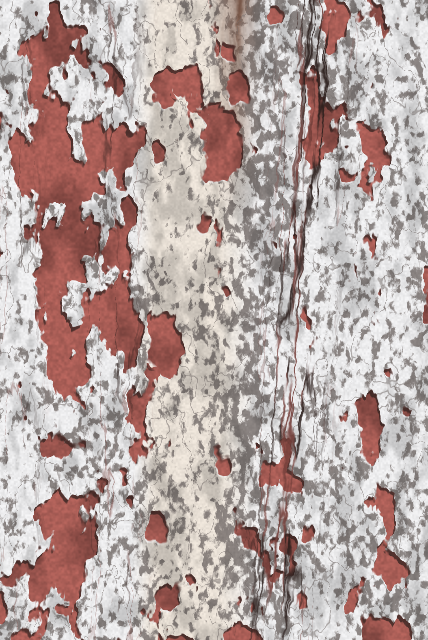
A Shadertoy shader for this texture:

```glsl
const vec3 WHITE_PAINT = vec3(0.93, 0.93, 0.935);
const vec3 CREAM_PAINT = vec3(0.92, 0.88, 0.83);
const vec3 GREY_DIRT   = vec3(0.47, 0.44, 0.43);
const vec3 BROWN_STAIN = vec3(0.46, 0.33, 0.27);
const vec3 RED_LIGHT   = vec3(0.67, 0.37, 0.34);
const vec3 RED_DARK    = vec3(0.46, 0.25, 0.23);
const vec3 SHADOW      = vec3(0.17, 0.12, 0.11);
const vec2 FLAKE_FREQ  = vec2(22.0, 13.0);
const vec2 CRACK_FREQ  = vec2(32.0, 2.6);
const vec2 GRIME_FREQ  = vec2(85.0, 55.0);
const vec2 TO_LIGHT    = vec2(0.004, 0.008);
const float HOLE_CELL  = 0.15;
const float LEAN       = 0.075;
const float EDGE       = 0.018;

float hash(vec2 p) {
    vec3 q = fract(p.xyx * 0.1031);
    q += dot(q, q.yzx + 33.33);
    return fract((q.x + q.y) * q.z);
}

float noise(vec2 p) {
    vec2 i = floor(p), f = fract(p);
    f = f * f * (3.0 - 2.0 * f);
    return mix(mix(hash(i), hash(i + vec2(1, 0)), f.x),
               mix(hash(i + vec2(0, 1)), hash(i + vec2(1, 1)), f.x), f.y);
}

float fbm(vec2 p) {
    float sum = 0.0, amp = 0.533;
    for (int i = 0; i < 4; i++, amp *= 0.5) {
        sum += amp * noise(p);
        p = p * 2.03 + 17.3;
    }
    return sum;
}

float band(float x, float centre, float width) {
    float d = (x - centre) / width;
    return exp(-d * d);
}

// Dark furrows lean to the right as they rise
float furrowZone(vec2 p) { return band(p.x, 0.64 + LEAN * p.y, 0.065); }

// Depth inside scattered round holes, negative outside
float holes(vec2 p) {
    vec2 g = p / HOLE_CELL;
    float depth = -1.0;
    for (int k = 0; k < 9; k++) {
        vec2 cell = floor(g) + vec2(k % 3 - 1, k / 3 - 1);
        vec2 jitter = vec2(hash(cell + 3.1), hash(cell + 31.7));
        float radius = mix(-0.25, 0.42, hash(cell + 57.3));
        vec2 offset = (g - cell - 0.15 - 0.7 * jitter) * vec2(1.0, 0.8);
        depth = max(depth, radius - length(offset));
    }
    return depth * HOLE_CELL;
}

// Positive where the paint is gone and red shows
float exposure(vec2 p) {
    float low = smoothstep(0.75, 0.1, p.y);
    float strip = band(p.x, 0.285 + 0.03 * band(p.y, 0.55, 0.2), 0.036)
                * smoothstep(0.15, 0.4, p.y) * smoothstep(1.25, 1.05, p.y);
    float limit = 0.74 - 0.24 * band(p.x, 0.16, 0.11) - 0.36 * strip
                - (0.16 + 0.10 * low) * band(p.x, 0.88, 0.05 + 0.045 * low)
                - 0.10 * furrowZone(p) + 0.35 * (noise(p * vec2(8.0, 4.0)) - 0.5);
    float middle = smoothstep(0.29, 0.36, p.x) * smoothstep(0.78, 0.6, p.x);
    float ragged = 0.09 * (fbm(p * vec2(18.0, 13.0) + 41.0) - 0.5);
    float chips = holes(p) + ragged - 0.06 * (1.0 - middle);
    return max(fbm(p * FLAKE_FREQ) - limit, 8.0 * chips);
}

vec3 paintColour(vec2 p) {
    float cream = smoothstep(0.3, 0.37, p.x) * smoothstep(0.62, 0.5, p.x);
    vec3 colour = mix(WHITE_PAINT, CREAM_PAINT, cream * 0.85);
    // Fine grime, thickest beside the furrows and on the right
    float dirty = 0.04 + 0.17 * band(p.x, 0.6, 0.09) + 0.09 * smoothstep(0.7, 0.85, p.x)
                + 0.07 * band(p.x, 0.2, 0.1) + 0.3 * (fbm(p * vec2(9.0, 4.0) + 5.0) - 0.5);
    float grime = smoothstep(0.60, 0.80, fbm(p * GRIME_FREQ) + dirty);
    colour = mix(colour, GREY_DIRT, 0.85 * grime);
    colour *= 1.0 - 0.16 * smoothstep(0.42, 0.7, fbm(p * vec2(30.0, 15.0) + 71.0));
    // Brown run near the top
    float stain = band(p.x, 0.55, 0.035) * smoothstep(0.95, 1.4, p.y);
    colour = mix(colour, BROWN_STAIN, 1.2 * stain * fbm(p * vec2(50.0, 6.0)));
    // Thin outlines of loose flakes
    float outline = abs(fbm(p * vec2(15.0, 10.0) + 23.0) - 0.52);
    return mix(colour, GREY_DIRT, 0.55 * smoothstep(0.014, 0.0, outline));
}

vec3 redColour(vec2 p) {
    float shade = smoothstep(0.42, 0.72, fbm(p * vec2(14.0, 9.0) + 13.0));
    return mix(RED_LIGHT, RED_DARK, 0.75 * shade) * (0.92 + 0.16 * noise(p * 150.0));
}

void mainImage(out vec4 fragColor, in vec2 fragCoord) {
    vec2 p = fragCoord / iResolution.x;
    vec2 warped = p + 0.016 * (vec2(fbm(p * 30.0), fbm(p * 30.0 + 9.0)) - 0.5);
    // Paint with a bright lip, over red with a thrown shadow
    float bare = exposure(warped);
    float towardLight = exposure(warped + TO_LIGHT);
    float shadowed = smoothstep(0.02, -0.03, towardLight);
    float lip = smoothstep(-0.07, -0.02, bare) * smoothstep(0.0, 0.06, towardLight);
    vec3 paint = mix(paintColour(warped), WHITE_PAINT * 1.04, 0.6 * lip);
    vec3 under = mix(redColour(p), SHADOW, 0.72 * shadowed);
    vec3 colour = mix(paint, under, smoothstep(-EDGE, EDGE, bare));
    // Long vertical cracks, dark or dull red
    float cracked = furrowZone(p) + 0.45 * band(p.x, 0.27, 0.06) + 0.35 * band(p.x, 0.04, 0.05);
    vec2 grain = vec2(warped.x - LEAN * p.y * smoothstep(0.2, 0.6, p.x), p.y);
    float ridge = abs(fbm(grain * CRACK_FREQ + 7.0) - 0.5);
    float crack = smoothstep(0.015 + 0.05 * cracked, 0.0, ridge) * min(cracked * 1.2, 1.0);
    float rust = smoothstep(0.45, 0.6, fbm(p * vec2(40.0, 6.0) + 3.0));
    colour = mix(colour, mix(SHADOW, RED_DARK, rust), 0.9 * crack);
    colour *= 0.96 + 0.08 * noise(p * 230.0);
    fragColor = vec4(clamp(colour, 0.0, 1.0), 1.0);
}
```
